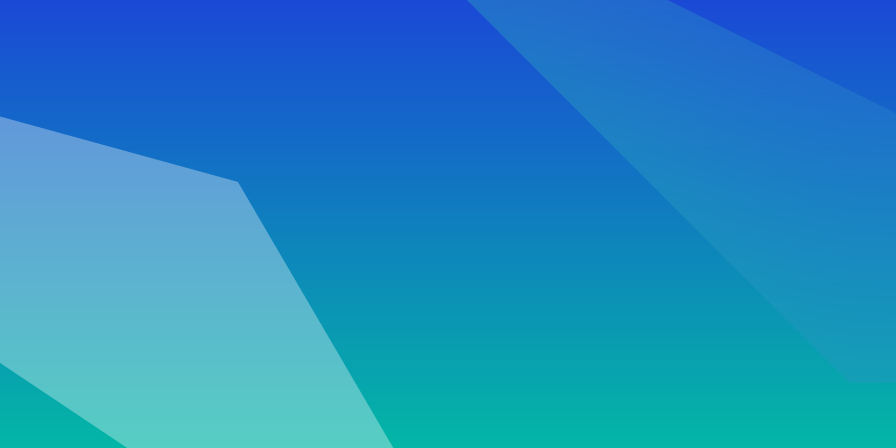
This background is drawn by a Shadertoy shader. Its source:

```glsl
// Blue-to-teal vertical gradient with two large translucent facets.
// Each facet is a convex area built by multiplying smoothed half-planes;
// the left one is plain white, the right one shifts from teal to sky blue.

// Smoothed coverage of the area to the left of the line from a to b.
float leftOf(vec2 p, vec2 a, vec2 b) {
    vec2 dir = normalize(b - a);
    vec2 q = p - a;
    float dist = dir.x * q.y - dir.y * q.x;
    return clamp(dist * iResolution.y + 0.5, 0.0, 1.0);
}

void mainImage(out vec4 fragColor, in vec2 fragCoord) {
    // Canvas space: x runs 0..2, y runs 0..1 upwards
    vec2 p = fragCoord / iResolution.xy * vec2(2.0, 1.0);

    // Backdrop
    vec3 color = mix(vec3(0.012, 0.715, 0.648), vec3(0.104, 0.286, 0.840), p.y);

    // Pale facet at the lower left
    float paleFacet = leftOf(p, vec2(0.878, 0.0), vec2(0.531, 0.594))
                    * leftOf(p, vec2(0.531, 0.594), vec2(0.0, 0.740))
                    * leftOf(p, vec2(0.0, 0.190), vec2(0.284, 0.0));
    color = mix(color, vec3(1.0), 0.33 * paleFacet);

    // Tinted band at the upper right, cut flat at its foot
    float tintedBand = leftOf(p, vec2(2.0, 0.747), vec2(1.490, 1.0))
                     * leftOf(p, vec2(1.042, 1.0), vec2(1.896, 0.146))
                     * leftOf(p, vec2(1.896, 0.146), vec2(2.0, 0.146));
    vec3 tint = mix(vec3(0.20, 0.77, 0.70), vec3(0.20, 0.56, 0.80),
                    smoothstep(1.0, 2.0, p.x));
    color = mix(color, tint, 0.3 * tintedBand);

    fragColor = vec4(color, 1.0);
}
```
